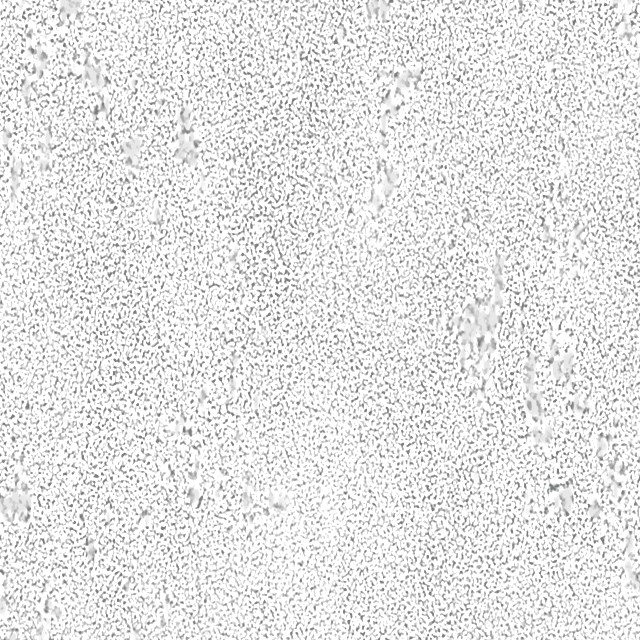
Reproduce this texture procedurally as a three.js fragment shader.

```glsl
// Pale weathered plaster: fine grey speckle on white, with faint upright streaks.
// Tilted gradient noise makes evenly spaced grain; slow, tall noise varies its
// density and opens a few slim worn patches with coarser grain and grey cores.

varying vec2 vUv;

const vec3 PAPER = vec3(1.0);
const vec3 INK_ABSORPTION = vec3(1.0, 0.975, 1.0); // leaves a trace of green
const vec2 FINE_SCALE = vec2(245.0, 185.0);        // grains across and up
const vec2 COARSE_SCALE = vec2(140.0, 75.0);
const float GRAIN_TILT = 0.38;                     // radians either side of upright
const float BASE_INK = 0.035;
const float INK_GAIN = 0.215;
const float FLAT_INK = 0.17;
const float TAU = 6.28319;

float hash(vec2 cell) {
  vec3 p = fract(vec3(cell.xyx) * 0.1031);
  p += dot(p, p.yzx + 33.33);
  return fract((p.x + p.y) * p.z);
}

float valueNoise(vec2 p) {
  vec2 cell = floor(p);
  vec2 f = fract(p);
  vec2 w = f * f * (3.0 - 2.0 * f);
  float low = mix(hash(cell), hash(cell + vec2(1.0, 0.0)), w.x);
  float high = mix(hash(cell + vec2(0.0, 1.0)), hash(cell + vec2(1.0)), w.x);
  return mix(low, high, w.y);
}

// Slope of a randomly turned plane through one corner of the cell.
float cornerSlope(vec2 cell, vec2 f, vec2 corner) {
  float angle = TAU * hash(cell + corner);
  return dot(vec2(cos(angle), sin(angle)), f - corner);
}

float gradientNoise(vec2 p) {
  vec2 cell = floor(p);
  vec2 f = fract(p);
  vec2 w = f * f * (3.0 - 2.0 * f);
  float low = mix(cornerSlope(cell, f, vec2(0.0)), cornerSlope(cell, f, vec2(1.0, 0.0)), w.x);
  float high = mix(cornerSlope(cell, f, vec2(0.0, 1.0)), cornerSlope(cell, f, vec2(1.0)), w.x);
  return mix(low, high, w.y);
}

vec2 rotate(vec2 p, float angle) {
  float c = cos(angle);
  float s = sin(angle);
  return vec2(c * p.x - s * p.y, s * p.x + c * p.y);
}

// Two layers leaning opposite ways, scaled to unit deviation.
float grain(vec2 uv, vec2 scale, float seed) {
  float leanLeft = gradientNoise(rotate(uv, GRAIN_TILT) * scale + seed);
  float leanRight = gradientNoise(rotate(uv, -GRAIN_TILT) * scale + seed + 517.0);
  return (leanLeft + leanRight) / 0.299;
}

// Blends two grains while keeping their deviation.
float blendGrains(float a, float b, float k) {
  return mix(a, b, k) / sqrt(k * k + (1.0 - k) * (1.0 - k));
}

// Tall soft clouds, from broad bands down to narrow streaks.
float streaks(vec2 uv, vec2 scale, float seed) {
  float sum = 0.0;
  float weight = 0.5;
  for (int i = 0; i < 3; i++) {
    sum += weight * valueNoise(uv * scale + seed);
    scale *= 2.3;
    seed += 31.7;
    weight *= 0.7;
  }
  return sum / 1.095;
}

// Scattered upright patches: a broad region combined with slim, frayed detail.
float wear(vec2 uv) {
  float region = valueNoise(uv * vec2(8.0, 4.0) + 83.0);
  float detail = valueNoise(rotate(uv, 0.12) * vec2(48.0, 19.0) + 149.0);
  float fray = valueNoise(uv * vec2(130.0, 70.0) + 211.0) - 0.5;
  return 0.42 * region + 0.58 * detail + 0.22 * fray;
}

void main() {
  // Slow variation of density and contrast
  float density = streaks(vUv, vec2(10.0, 4.0), 12.0) - 0.5;
  float contrast = 1.0 + 0.8 * (streaks(vUv, vec2(12.0, 5.0), 57.0) - 0.5);

  // Fine speckle, turning coarse where the surface is worn
  float worn = wear(vUv);
  float coarseness = 0.7 * smoothstep(0.64, 0.84, worn);
  float fine = grain(vUv, FINE_SCALE, 5.0);
  float coarse = grain(vUv, COARSE_SCALE, 301.0);
  float speckle = blendGrains(fine, coarse, coarseness);

  // Only the darker side of the grain leaves ink, with a crisp edge
  float ink = BASE_INK + INK_GAIN * contrast * (speckle + 0.55 * density);
  ink = clamp(ink, 0.0, 0.52) * smoothstep(0.0, 0.08, ink);

  // Flat grey cores of the worn patches
  float core = smoothstep(0.82, 0.9, worn);
  ink = mix(ink, FLAT_INK, 0.55 * core);

  gl_FragColor = vec4(PAPER - ink * INK_ABSORPTION, 1.0);
}
```
